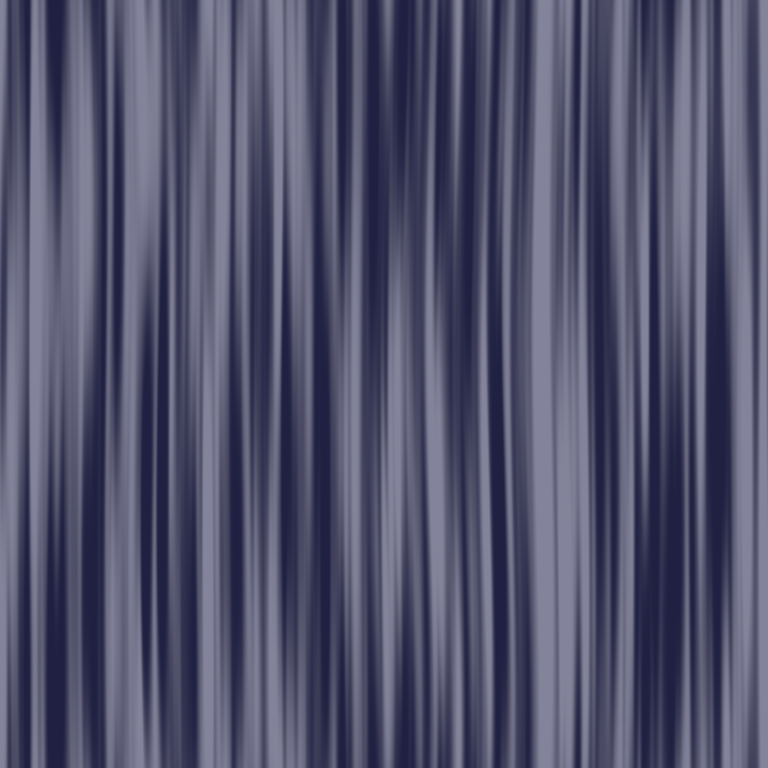
Reproduce this texture procedurally as a Shadertoy shader.

```glsl
// Soft vertical streaks of pale lavender grey over dark navy, tiling on both axes.
#define COLUMNS 50.0          // streak cells across, coarsest layer
#define ROWS 2.0              // streak cells up the canvas
#define LAYER_WEIGHTS vec3(0.42, 0.43, 0.15)
#define TONE_LOW 0.270        // noise level of the darkest tone
#define TONE_HIGH 0.690       // noise level of the lightest tone
#define SWAY 0.008            // sideways drift of the streaks
#define NAVY vec3(0.125, 0.130, 0.258)
#define SLATE vec3(0.295, 0.295, 0.395)
#define LAVENDER vec3(0.515, 0.517, 0.607)

// Integer hash of a lattice cell, 0 to 1
float hash(vec2 cell, float seed) {
    uvec3 k = uvec3(cell, seed) * uvec3(1597u, 3571u, 7919u);
    uint h = k.x ^ (k.y << 8) ^ (k.z << 16);
    h = (h ^ (h >> 16)) * 73244475u;
    h = (h ^ (h >> 15)) * 83492791u;
    h ^= h >> 16;
    return float(h & 65535u) / 65535.0;
}

// Smooth random values along one column, shifted by its own phase
float columnValue(float column, float y, float rows, float seed) {
    float v = y * rows + rows * hash(vec2(column, 99.0), seed);
    float row = floor(v);
    float t = smoothstep(0.0, 1.0, v - row);
    float below = hash(vec2(column, mod(row, rows)), seed);
    float above = hash(vec2(column, mod(row + 1.0, rows)), seed);
    return mix(below, above, t);
}

// Wrapping noise blended between neighbouring columns
float streakNoise(vec2 p, vec2 cells, float seed) {
    float u = p.x * cells.x + 0.37 * seed;
    float column = floor(u);
    float t = smoothstep(0.0, 1.0, u - column);
    float left = columnValue(mod(column, cells.x), p.y, cells.y, seed);
    float right = columnValue(mod(column + 1.0, cells.x), p.y, cells.y, seed);
    return mix(left, right, t);
}

void mainImage(out vec4 fragColor, in vec2 fragCoord) {
    vec2 uv = fragCoord / iResolution.xy;

    // Gentle lean of the streaks
    uv.x += SWAY * (streakNoise(uv, vec2(8.0, 2.0), 7.0) - 0.5);

    // Broad, medium and fine streaks
    float level = 0.0;
    float columns = COLUMNS;
    for (int i = 0; i < 3; i++) {
        level += LAYER_WEIGHTS[i] * streakNoise(uv, vec2(columns, ROWS), float(i + 1));
        columns *= 2.0;
    }

    // Flattened ends of the tone range, then a three-colour ramp
    float tone = smoothstep(TONE_LOW, TONE_HIGH, level);
    vec3 color = mix(NAVY, SLATE, min(tone / 0.45, 1.0));
    color = mix(color, LAVENDER, max((tone - 0.45) / 0.55, 0.0));
    fragColor = vec4(color, 1.0);
}
```
